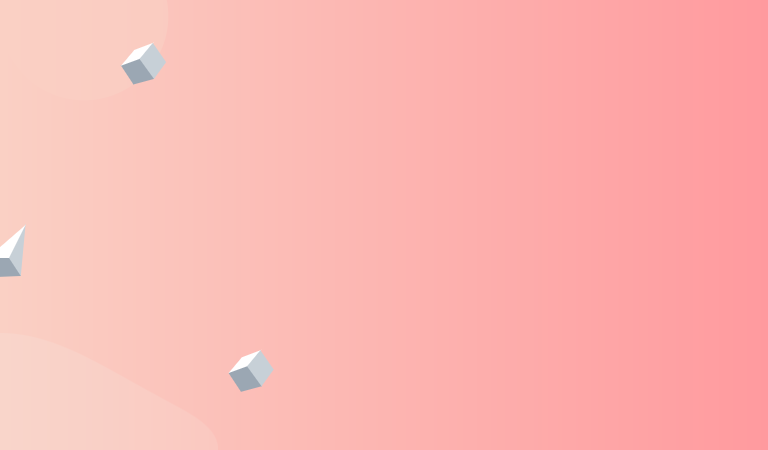
This background is drawn by a Shadertoy shader. Its source:

```glsl
// A soft peach-to-pink horizontal gradient with two pale rounded shapes at the left,
// two small shaded cubes and a pyramid cut by the left border.
// Solids are convex faces whose antialiased coverages are summed, so no seams show.

// Backdrop colours
const vec3 PEACH = vec3(0.980, 0.816, 0.769);
const vec3 PINK  = vec3(1.000, 0.604, 0.620);
const vec3 CREAM = vec3(0.969, 0.859, 0.824);

// Face shades
const vec3 LIT   = vec3(1.0);
const vec3 SIDE  = vec3(0.780, 0.815, 0.843);
const vec3 SHADE = vec3(0.608, 0.655, 0.702);

// Layout, in canvas heights from the lower left
const vec2  DISC_CENTRE  = vec2(0.187, 0.964);
const float DISC_RADIUS  = 0.187;
const float DISC_OPACITY = 0.6;
const float HILL_HEIGHT  = 0.26;
const float HILL_SPREAD  = 0.40;
const float HILL_END     = 0.485;
const float HILL_OPACITY = 0.45;
const vec2  FIRST_CUBE   = vec2(0.310, 0.869);
const vec2  CUBE_STEP    = vec2(0.239, -0.683);
const int   CUBE_COUNT   = 2;

// Inner distance to the edge a-b of a clockwise polygon
float edgeDistance(vec2 p, vec2 a, vec2 b) {
    vec2 e = normalize(b - a);
    return dot(p - a, vec2(e.y, -e.x));
}

// Premultiplied colour of a convex clockwise face
vec4 face(vec2 p, vec2 a, vec2 b, vec2 c, vec2 d, vec3 shade) {
    float inside = min(min(edgeDistance(p, a, b), edgeDistance(p, b, c)),
                       min(edgeDistance(p, c, d), edgeDistance(p, d, a)));
    return vec4(shade, 1.0) * clamp(inside * iResolution.y + 0.5, 0.0, 1.0);
}

// Cube seen from its near corner, which sits at the origin
vec4 cube(vec2 p) {
    const vec2 near   = vec2(0.0);
    const vec2 left   = vec2(-0.0410, -0.0150);
    const vec2 back   = vec2(-0.0115,  0.0200);
    const vec2 top    = vec2( 0.0296,  0.0356);
    const vec2 right  = vec2( 0.0592, -0.0071);
    const vec2 base   = vec2( 0.0322, -0.0444);
    const vec2 bottom = vec2(-0.0135, -0.0567);
    return face(p, left, back, top, near, LIT)
         + face(p, near, top, right, base, SIDE)
         + face(p, left, near, base, bottom, SHADE);
}

// Pyramid; triangles take an edge midpoint as their fourth corner
vec4 pyramid(vec2 p) {
    const vec2 apex   = vec2( 0.0567, 0.5000);
    const vec2 ridge  = vec2( 0.0200, 0.4267);
    const vec2 left   = vec2(-0.0278, 0.4267);
    const vec2 right  = vec2( 0.0462, 0.3867);
    const vec2 bottom = vec2(-0.0089, 0.3844);
    return face(p, left, apex, ridge, mix(ridge, left, 0.5), LIT)
         + face(p, ridge, apex, right, mix(right, ridge, 0.5), SIDE)
         + face(p, left, ridge, right, bottom, SHADE);
}

// Bell-shaped hill with a rounded right end
float hillCover(vec2 p) {
    float bell = exp(-pow(p.x / HILL_SPREAD, 2.0));
    float cap = sqrt(max(0.0, 1.0 - pow(p.x / HILL_END, 16.0)));
    float f = HILL_HEIGHT * bell * cap - p.y;
    return clamp(f / max(fwidth(f), 1e-5) + 0.5, 0.0, 1.0);
}

void mainImage(out vec4 fragColor, in vec2 fragCoord) {
    vec2 p = fragCoord / iResolution.y;

    // Backdrop
    vec3 colour = mix(PEACH, PINK, fragCoord.x / iResolution.x);

    // Pale shapes
    float discInside = DISC_RADIUS - length(p - DISC_CENTRE);
    float disc = clamp(discInside * iResolution.y + 0.5, 0.0, 1.0);
    colour = mix(colour, PEACH, DISC_OPACITY * disc);
    float hillFade = 1.0 - 0.4 * clamp(p.x / HILL_END, 0.0, 1.0);
    colour = mix(colour, CREAM, HILL_OPACITY * hillFade * hillCover(p));

    // Solids
    vec4 solids = pyramid(p);
    for (int i = 0; i < CUBE_COUNT; i++)
        solids += cube(p - FIRST_CUBE - float(i) * CUBE_STEP);
    colour = colour * (1.0 - min(solids.a, 1.0)) + solids.rgb / max(solids.a, 1.0);

    fragColor = vec4(colour, 1.0);
}
```
